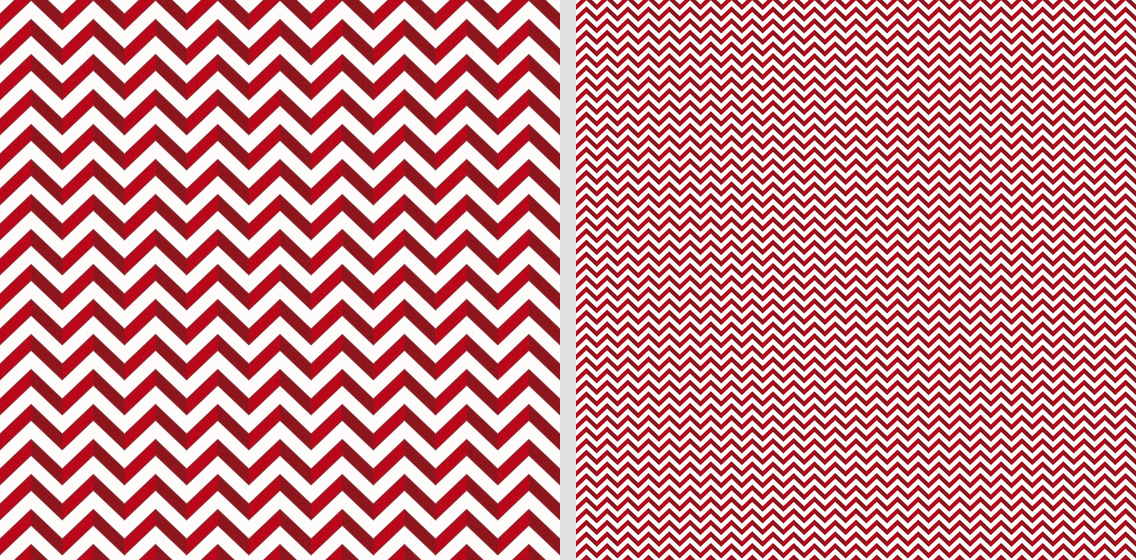
Left, the tile; right, the same tile 3 across and 3 down.
Give the GLSL for this pattern, as a three.js fragment shader.

```glsl
varying vec2 vUv;

#define REPEATS vec2(9.0, 16.0)
#define RISE 0.845          // zigzag height, in rows
#define BAND 0.485          // band thickness, in rows
#define BAND_CENTER 0.218   // band middle at a peak, in rows
#define SOFTNESS 0.0011     // half width of the blurred edge
#define RIM 0.0021          // width of the dull rim
#define GRAIN_CELLS 192.0
#define GRAIN 0.10
#define WHITE vec3(0.995, 0.985, 0.985)
#define BRIGHT_RED vec3(0.73, 0.03, 0.105)
#define DARK_RED vec3(0.555, 0.085, 0.115)
#define RIM_RED vec3(0.50, 0.16, 0.18)

// Unit gradient of a lattice point, wrapped to the tile
vec2 latticeGradient(vec2 cell) {
  vec3 p = fract(mod(cell, GRAIN_CELLS).xyx * vec3(0.1031, 0.1030, 0.0973));
  p += dot(p, p.yzx + 33.33);
  float angle = 6.28318 * fract((p.x + p.y) * p.z);
  return vec2(cos(angle), sin(angle));
}

float gradientNoise(vec2 p) {
  vec2 cell = floor(p);
  vec2 f = p - cell;
  vec2 u = f * f * f * (f * (f * 6.0 - 15.0) + 10.0);
  vec2 e = vec2(1.0, 0.0);
  float a = dot(latticeGradient(cell), f);
  float b = dot(latticeGradient(cell + e.xy), f - e.xy);
  float c = dot(latticeGradient(cell + e.yx), f - e.yx);
  float d = dot(latticeGradient(cell + e.xx), f - e.xx);
  return mix(mix(a, b, u.x), mix(c, d, u.x), u.y);
}

// Signed distance to the zigzag bands, negative inside
float zigzagDistance(vec2 uv) {
  vec2 p = uv * REPEATS;
  float drop = RISE * abs(2.0 * fract(p.x) - 1.0);
  float offset = abs(fract(p.y + drop - BAND_CENTER + 0.5) - 0.5);
  float slope = 2.0 * RISE * REPEATS.x / REPEATS.y;
  return (offset - 0.5 * BAND) / (REPEATS.y * sqrt(1.0 + slope * slope));
}

// Signed distance to the creases, positive on falling folds
float fallingFold(float x) {
  return (0.25 - abs(fract(x * REPEATS.x - 0.25) - 0.5)) / REPEATS.x;
}

void main() {
  float edge = max(SOFTNESS, 0.75 * fwidth(vUv.y));
  float d = zigzagDistance(vUv);

  // Two-tone folds with fine grain
  float shade = smoothstep(-edge, edge, fallingFold(vUv.x));
  vec3 red = mix(BRIGHT_RED, DARK_RED, shade);
  red *= 1.0 + GRAIN * gradientNoise(vUv * GRAIN_CELLS);

  // Dull rim, then the white ground
  red = mix(red, RIM_RED, smoothstep(-RIM - edge, -RIM + edge, d) * 0.8);
  vec3 color = mix(red, WHITE, smoothstep(-edge, edge, d));

  gl_FragColor = vec4(color, 1.0);
}
```
